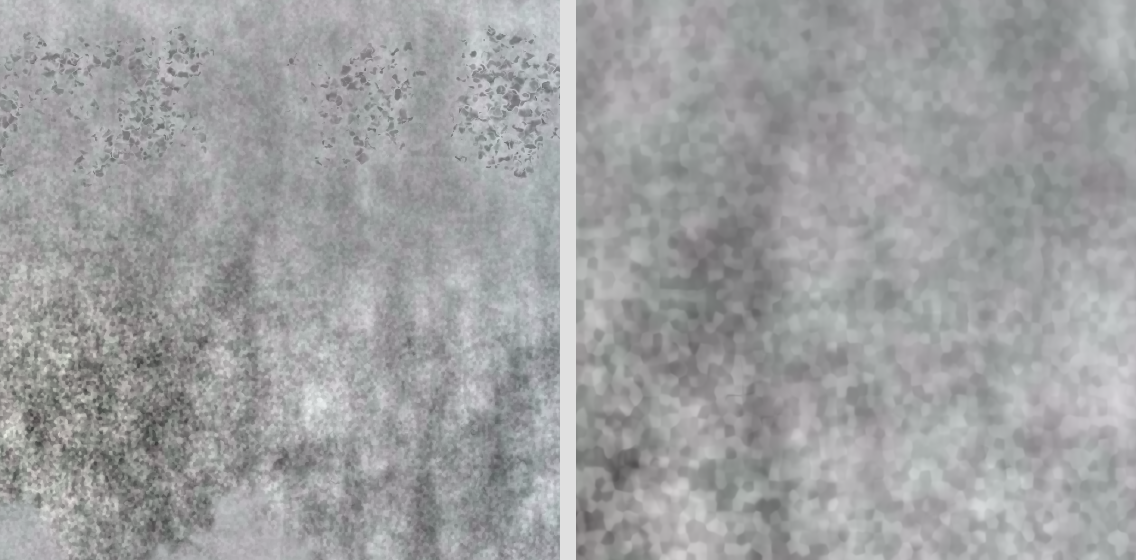
Left: the whole. Right: its middle third, enlarged.
Give the GLSL for this texture, as a three.js fragment shader.

```glsl
varying vec2 vUv;

vec3 hash3(vec2 p) {
  vec3 q = fract(p.xyx * vec3(0.1031, 0.1030, 0.0973));
  q += dot(q, q.yzx + 33.33);
  return fract((q.xxy + q.yzz) * q.zyx);
}

// Smooth cellular noise: nearby cell values blended by distance
float cellNoise(vec2 p) {
  vec2 cell = floor(p);
  float sum = 0.0, total = 0.0;
  for (int j = -1; j <= 1; j++) {
    for (int i = -1; i <= 1; i++) {
      vec2 id = cell + vec2(float(i), float(j));
      vec3 rnd = hash3(id + 71.0);
      vec2 d = id + 0.15 + 0.7 * rnd.xy - p;
      float w = exp(-7.0 * dot(d, d));
      sum += w * rnd.z;
      total += w;
    }
  }
  return sum / total;
}

float layered(vec2 p) {
  float sum = 0.0, amp = 0.53;
  for (int i = 0; i < 4; i++) {
    sum += amp * cellNoise(p);
    p = mat2(1.7, 1.1, -1.1, 1.7) * p + 13.7;
    amp *= 0.5;
  }
  return sum;
}

// Scattered soft spots; density controls how many cells grow one
float spots(vec2 p, float density, float softness) {
  vec2 cell = floor(p);
  float cover = 0.0;
  for (int j = -1; j <= 1; j++) {
    for (int i = -1; i <= 1; i++) {
      vec2 id = cell + vec2(float(i), float(j));
      vec3 rnd = hash3(id + 19.0);
      vec3 kind = hash3(id + 143.0);
      float grow = smoothstep(kind.x, kind.x + 0.25, density);
      float radius = (0.25 + 0.4 * kind.y) * grow + 0.001;
      float d = length(id + rnd.xy - p);
      float spot = 1.0 - smoothstep(radius * (1.0 - softness), radius * 1.1, d);
      cover = max(cover, spot * grow * (0.5 + 0.5 * kind.z));
    }
  }
  return cover;
}

float mound(vec2 p, vec2 centre, vec2 size) {
  vec2 d = (p - centre) / size;
  return exp(-dot(d, d));
}

void main() {
  vec2 uv = vUv;
  float blotch = layered(uv * 6.0) - 0.5;
  float mottle = layered(uv * vec2(24.0, 19.0) + 40.0) - 0.5;
  float streak = layered(uv * vec2(26.0, 5.0) + 90.0) - 0.5;
  vec2 warp = vec2(cellNoise(uv * 95.0), cellNoise(uv * 95.0 + 50.0)) - 0.5;

  // Broad weathering of the wall
  float grime = mound(uv + 0.2 * blotch, vec2(0.25, 0.27), vec2(0.17, 0.27));
  float rough = mound(uv, vec2(0.1, 0.28), vec2(0.33, 0.3));
  float lower = 1.0 - smoothstep(0.3, 0.6, uv.y);
  float tone = 0.628 + 0.03 * smoothstep(0.6, 0.8, uv.y);
  tone += 0.035 * smoothstep(0.92, 0.98, uv.y) + 0.05 * smoothstep(0.7, 1.0, uv.x + 0.4 * blotch);
  tone -= 0.11 * grime + 0.08 * mound(uv, vec2(0.84, 0.16), vec2(0.13, 0.13));
  tone += blotch * 0.13 + mottle * (0.14 + 0.16 * lower) + streak * (0.12 + 0.14 * lower);

  // Pale plaster along the foot
  float foot = 0.13 * (1.0 - smoothstep(0.03, 0.14, uv.x)) - 0.03;
  foot += 0.1 * smoothstep(0.2, 0.3, uv.x) * (1.0 - smoothstep(0.5, 0.65, uv.x));
  float plaster = 1.0 - smoothstep(-0.04, 0.03, uv.y - foot - 0.2 * blotch - 0.1 * mottle);
  tone = mix(tone, 0.7 + 0.1 * mottle, 0.85 * plaster);

  // Fine grain, coarsest in the rough corner
  float grain = cellNoise(uv * vec2(180.0, 160.0)) - 0.5;
  float grit = cellNoise(uv * vec2(85.0, 100.0) + 7.0) - 0.5;
  float grainAmp = (0.07 + 0.05 * lower + 0.17 * rough) * (1.0 - 0.6 * plaster);
  tone += grainAmp * (grain + 0.7 * grit);

  // Mildew spots in the upper band, with a few stragglers below
  float band = smoothstep(0.66, 0.78, uv.y + 0.2 * blotch) * (1.0 - smoothstep(0.89, 0.96, uv.y + 0.1 * mottle));
  float cluster = smoothstep(-0.16, 0.2, blotch + 0.5 * mottle + 0.3 * streak);
  float density = band * (0.12 + 0.85 * cluster) + 0.05 * smoothstep(0.45, 0.65, uv.y) * (1.0 - smoothstep(0.88, 0.95, uv.y));
  float mildew = spots(uv * vec2(68.0, 74.0) + warp * 0.9, density, 0.65);
  mildew = max(mildew, spots(uv * vec2(38.0, 46.0) + warp * 0.8, density * 0.6, 0.7));
  tone = mix(tone, 0.41 + 0.1 * grit, 0.8 * mildew);

  // Soft upright smudges lower down
  float smudge = spots(uv * vec2(34.0, 21.0) + warp * 0.9, 0.3 * lower * (1.0 - plaster), 0.95);
  tone -= 0.11 * smudge;

  // Cool stone, olive dirt and faint pink and green stains
  float stain = cellNoise(uv * vec2(38.0, 30.0) + 25.0) - 0.5;
  vec3 colour = tone * mix(vec3(0.992, 0.998, 1.012), vec3(1.008, 1.004, 0.972), rough * (1.0 - plaster));
  colour += stain * vec3(0.022, -0.018, 0.004);
  colour += vec3(-0.012, 0.004, 0.008) * smoothstep(0.75, 1.0, uv.x);
  gl_FragColor = vec4(clamp(colour, 0.0, 1.0), 1.0);
}
```
